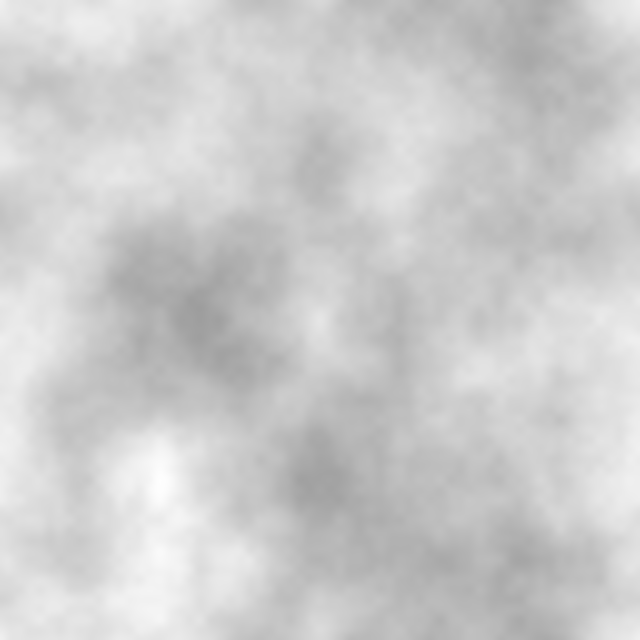
Give the GLSL for this texture, as a WebGL 1 fragment shader.

```glsl
precision highp float;
// Soft grey clouds: tileable fractal value noise.

uniform vec2 u_resolution;

const float MEAN_GREY = 0.806;    // average brightness
const float CONTRAST = 0.082;     // strength of the largest clouds
const float GAIN = 0.55;          // strength ratio of each finer octave
const float BASE_CELLS = 4.0;     // lattice cells across the tile, octave 0
const int BASE_COUNT = 4;         // the same count for loops
const int OCTAVES = 5;
const float SEED = 17.0;
const float UNIFORM_SPREAD = 0.2887; // standard deviation of a uniform value

float hash(vec2 p) {
    vec3 q = fract(vec3(p.xyx) * 0.1031);
    q += dot(q, q.yzx + 33.33);
    return fract((q.x + q.y) * q.z);
}

// Random lattice value that repeats after the given number of cells.
float latticeValue(vec2 cell, float cells, float salt) {
    return hash(mod(cell, cells) + vec2(salt, salt * 1.7 + 5.0));
}

// Smoothly interpolated lattice noise, wrapping at the tile edges.
float valueNoise(vec2 uv, float cells, float salt) {
    vec2 p = uv * cells;
    vec2 cell = floor(p);
    vec2 blend = smoothstep(0.0, 1.0, p - cell);
    float low = mix(latticeValue(cell, cells, salt),
                    latticeValue(cell + vec2(1.0, 0.0), cells, salt), blend.x);
    float high = mix(latticeValue(cell + vec2(0.0, 1.0), cells, salt),
                     latticeValue(cell + vec2(1.0, 1.0), cells, salt), blend.x);
    return mix(low, high, blend.y);
}

// Mean and spread of the coarse lattice, so any seed keeps the same tones.
vec2 baseStatistics() {
    float sum = 0.0;
    float squares = 0.0;
    for (int y = 0; y < BASE_COUNT; y++) {
        for (int x = 0; x < BASE_COUNT; x++) {
            float v = latticeValue(vec2(float(x), float(y)), BASE_CELLS, SEED);
            sum += v;
            squares += v * v;
        }
    }
    float count = BASE_CELLS * BASE_CELLS;
    float mean = sum / count;
    return vec2(mean, sqrt(max(squares / count - mean * mean, 0.001)));
}

// Sum of octaves, each doubling the cell count.
float clouds(vec2 uv) {
    vec2 stats = baseStatistics();
    float cells = BASE_CELLS;
    float weight = 1.0;
    float salt = SEED;
    float total = 0.0;
    for (int i = 0; i < OCTAVES; i++) {
        total += weight * (valueNoise(uv, cells, salt) - stats.x) / stats.y;
        stats = vec2(0.5, UNIFORM_SPREAD);
        cells *= 2.0;
        weight *= GAIN;
        salt += 71.0;
    }
    return total;
}

void main() {
    vec2 uv = gl_FragCoord.xy / u_resolution;
    float grey = clamp(MEAN_GREY + CONTRAST * clouds(uv), 0.0, 1.0);
    gl_FragColor = vec4(vec3(grey), 1.0);
}
```
